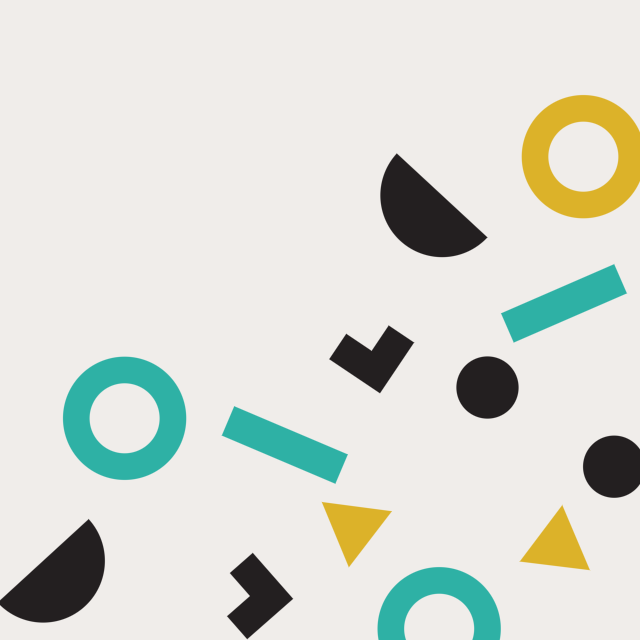
A Shadertoy shader for this background:

```glsl
// Flat confetti of rings, discs, half discs, bars, elbows and triangles on
// warm paper. Each kind is a signed distance in a local rotated frame; the
// nearest distance per ink colour is turned into an antialiased mask.

// Colours
const vec3 PAPER = vec3(0.941, 0.929, 0.918);
const vec3 BLACK = vec3(0.137, 0.122, 0.125);
const vec3 TEAL  = vec3(0.180, 0.694, 0.647);
const vec3 GOLD  = vec3(0.863, 0.698, 0.161);

// Sizes, as fractions of the canvas height
const float RING_RADIUS = 0.0755;
const float RING_HALF_WIDTH = 0.0208;
const float DISC_RADIUS = 0.0486;
const float HALF_DISC_RADIUS = 0.0965;
const vec2  BAR_HALF_SIZE = vec2(0.0964, 0.0249);
const float ELBOW_HALF_SIZE = 0.0478;
const float TRIANGLE_INRADIUS = 0.0319;
const float EDGE_SOFTNESS = 0.75; // in pixels

// Placements: centre x, centre y, turn in degrees
const vec3 HALF_DISCS[2] = vec3[2](vec3(0.6908, 0.6947, -42.8), vec3(0.0674, 0.1237, 42.5));
const vec3 BARS[2]       = vec3[2](vec3(0.8812, 0.5260, 23.5), vec3(0.4450, 0.3047, -23.0));
const vec3 ELBOWS[2]     = vec3[2](vec3(0.5807, 0.4518, 56.1), vec3(0.3906, 0.0687, 131.3));
const vec3 TRIANGLES[2]  = vec3[2](vec3(0.5534, 0.1768, 22.5), vec3(0.8708, 0.1475, 83.0));

// Placements without a turn
const vec2 DISCS[2] = vec2[2](vec2(0.7617, 0.3945), vec2(0.9596, 0.2708));
const vec2 TEAL_RINGS[2] = vec2[2](vec2(0.1947, 0.3464), vec2(0.6862, 0.0176));
const vec2 GOLD_RING = vec2(0.9115, 0.7552);

// Moves a point into the frame of a placed shape
vec2 toLocal(vec2 p, vec3 place) {
    float angle = radians(place.z);
    vec2 axis = vec2(cos(angle), sin(angle));
    p -= place.xy;
    return vec2(dot(p, axis), dot(p, vec2(-axis.y, axis.x)));
}

float ring(vec2 p) {
    return abs(length(p) - RING_RADIUS) - RING_HALF_WIDTH;
}

float disc(vec2 p) {
    return length(p) - DISC_RADIUS;
}

// Lower half of a disc
float halfDisc(vec2 p) {
    return max(length(p) - HALF_DISC_RADIUS, p.y);
}

float bar(vec2 p) {
    vec2 d = abs(p) - BAR_HALF_SIZE;
    return max(d.x, d.y);
}

// Square without its upper right quadrant
float elbow(vec2 p) {
    float square = max(abs(p.x), abs(p.y)) - ELBOW_HALF_SIZE;
    return max(square, min(p.x, p.y));
}

// Equilateral triangle with one vertex on the +x axis
float triangle(vec2 p) {
    return max(-p.x, 0.5 * p.x + 0.866 * abs(p.y)) - TRIANGLE_INRADIUS;
}

// Antialiased coverage of a distance
float coverage(float d) {
    float blur = EDGE_SOFTNESS / iResolution.y;
    return 1.0 - smoothstep(-blur, blur, d);
}

void mainImage(out vec4 fragColor, in vec2 fragCoord) {
    vec2 p = fragCoord / iResolution.y;

    // Nearest shape of each colour
    float black = 1.0;
    float teal = 1.0;
    float gold = ring(p - GOLD_RING);
    for (int i = 0; i < 2; i++) {
        black = min(black, disc(p - DISCS[i]));
        black = min(black, halfDisc(toLocal(p, HALF_DISCS[i])));
        black = min(black, elbow(toLocal(p, ELBOWS[i])));
        teal = min(teal, ring(p - TEAL_RINGS[i]));
        teal = min(teal, bar(toLocal(p, BARS[i])));
        gold = min(gold, triangle(toLocal(p, TRIANGLES[i])));
    }

    // Lay the inks on the paper
    vec3 color = mix(PAPER, TEAL, coverage(teal));
    color = mix(color, GOLD, coverage(gold));
    color = mix(color, BLACK, coverage(black));
    fragColor = vec4(color, 1.0);
}
```
